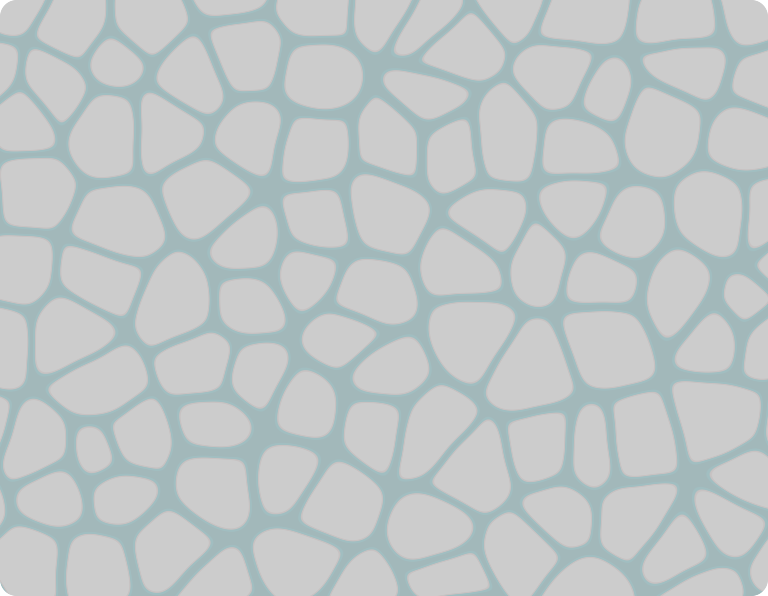
Reproduce this pattern procedurally as a WebGL 1 fragment shader.

```glsl
precision highp float;
// Rounded pebbles set in blue-grey mortar on a panel with soft corners.
// Cellular noise picks the stone; a smooth minimum of the distances to
// its cell borders rounds the corners and leaves the joints between.
uniform vec2 u_resolution;

const float STONES_PER_HEIGHT = 8.3;
const float JITTER = 0.82;
const float WARM_RIM = 0.016;       // in cell units
const float COOL_RIM = 0.026;
const float PANEL_RADIUS = 0.028;   // in canvas heights

const vec3 STONE = vec3(0.80);
const vec3 STONE_RIM = vec3(0.78, 0.76, 0.76);
const vec3 MORTAR = vec3(0.635, 0.72, 0.73);
const vec3 MORTAR_RIM = vec3(0.63, 0.745, 0.755);
const vec3 BACKDROP = vec3(1.0);

vec2 hash2(vec2 p) {
  vec2 q = vec2(dot(p, vec2(127.1, 311.7)), dot(p, vec2(269.5, 183.3)));
  return fract(sin(q) * 43758.545);
}

// Stone centre of a grid cell; odd rows are shifted by half a cell.
vec2 site(vec2 id, float jitter) {
  float shift = 0.5 * mod(id.y, 2.0);
  return id + 0.5 + vec2(shift, 0.0) + jitter * (hash2(id) - 0.5);
}

// Grid id of the stone centre closest to p.
vec2 nearestStone(vec2 p, float jitter) {
  vec2 base = floor(p);
  vec2 best = base;
  float bestDist = 1e3;
  for (int y = -2; y <= 2; y++) {
    for (int x = -2; x <= 2; x++) {
      vec2 id = base + vec2(float(x), float(y));
      vec2 delta = site(id, jitter) - p;
      float dist = dot(delta, delta);
      if (dist < bestDist) {
        bestDist = dist;
        best = id;
      }
    }
  }
  return best;
}

// Smooth distance from p to the borders of its stone's cell.
float borderDistance(vec2 p, vec2 stone, float jitter, float sharpness) {
  vec2 centre = site(stone, jitter);
  float sum = 0.0;
  for (int y = -2; y <= 2; y++) {
    for (int x = -2; x <= 2; x++) {
      if (x == 0 && y == 0) continue;
      vec2 other = site(stone + vec2(float(x), float(y)), jitter);
      float d = dot(0.5 * (centre + other) - p, normalize(other - centre));
      sum += exp(-sharpness * d);
    }
  }
  return -log(sum) / sharpness;
}

// Slight unevenness of the outlines from layered sines.
vec2 wobble(vec2 p, float amount) {
  return amount * (sin(p.yx * 4.3 + vec2(0.4, 2.1))
                 + 0.5 * sin(p.yx * 9.1 + p * 2.7));
}

// Slow drift between tight and loose packing, from 0 to 1.
float looseness(vec2 p) {
  return 0.5 + 0.25 * (sin(p.x * 0.9 + 1.3 * sin(p.y * 0.7))
                     + sin(p.y * 1.4 - 0.6 * p.x));
}

float roundedBox(vec2 p, vec2 halfSize, float radius) {
  vec2 q = abs(p) - halfSize + radius;
  return length(max(q, 0.0)) + min(max(q.x, q.y), 0.0) - radius;
}

// Antialiased step across an edge.
float cover(float d, float pixel) {
  return smoothstep(-0.5 * pixel, 0.5 * pixel, d);
}

void main() {
  vec2 uv = gl_FragCoord.xy / u_resolution.y;
  float pixel = 1.0 / u_resolution.y;
  float cellPixel = pixel * STONES_PER_HEIGHT;

  // Stones, each with its own corner roundness and joint width
  vec2 p = uv * STONES_PER_HEIGHT + vec2(20.3, 10.2);
  p += wobble(p, 0.012);
  vec2 stone = nearestStone(p, JITTER);
  vec2 trait = hash2(stone + 57.0);
  float sharpness = mix(9.0, 19.0, trait.x);
  float halfJoint = 0.030 + 0.030 * trait.y + 0.022 * looseness(stone);
  float d = borderDistance(p, stone, JITTER, sharpness) - halfJoint;

  // Mortar, cool rim, warm rim, stone face
  vec3 color = mix(MORTAR, MORTAR_RIM, cover(d + COOL_RIM, cellPixel));
  color = mix(color, STONE_RIM, cover(d, cellPixel));
  color = mix(color, STONE, cover(d - WARM_RIM, cellPixel));

  // Panel with soft corners
  vec2 halfSize = 0.5 * u_resolution / u_resolution.y;
  float panel = roundedBox(uv - halfSize, halfSize, PANEL_RADIUS);
  color = mix(color, BACKDROP, cover(panel, pixel));

  gl_FragColor = vec4(color, 1.0);
}
```
